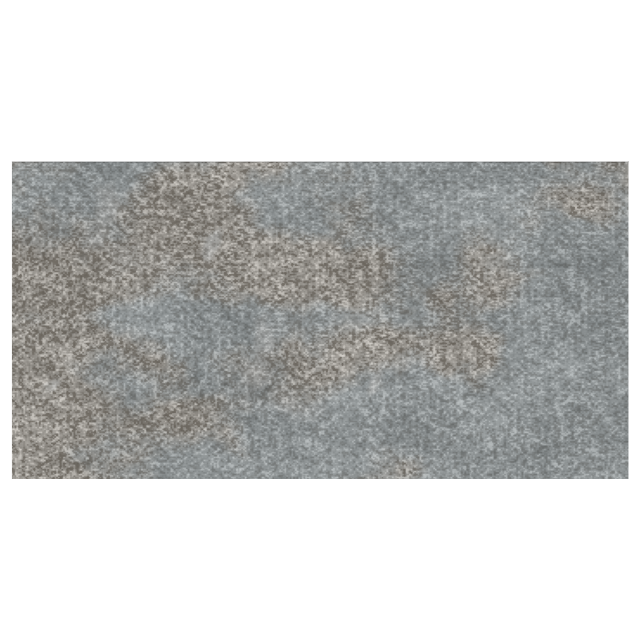
This texture is drawn by a Shadertoy shader. Its source:

```glsl
// A wide slab of weathered grey stone lying on a white ground.
// Layered value noise mixes warm and cool mineral patches, pale worn scars
// and a fine gritty grain that is coarser and browner in the warm areas.

const vec2 SLAB_MIN = vec2(0.0185, 0.2515);
const vec2 SLAB_MAX = vec2(0.9820, 0.7475);
const vec3 WHITE = vec3(1.0);
const vec3 WARM_STONE = vec3(0.580, 0.566, 0.542);
const vec3 COOL_STONE = vec3(0.558, 0.578, 0.582);
const vec3 PALE_STONE = vec3(0.665, 0.668, 0.662);
const vec3 BROWN_GRIT = vec3(0.425, 0.400, 0.365);

float hash(vec2 p) {
    return fract(sin(dot(p, vec2(127.1, 311.7))) * 43758.5453);
}

float valueNoise(vec2 p) {
    vec2 cell = floor(p);
    vec2 f = fract(p);
    f = f * f * (3.0 - 2.0 * f);
    float low = mix(hash(cell), hash(cell + vec2(1.0, 0.0)), f.x);
    float high = mix(hash(cell + vec2(0.0, 1.0)), hash(cell + vec2(1.0, 1.0)), f.x);
    return mix(low, high, f.y);
}

float fbm(vec2 p) {
    float sum = 0.0;
    float weight = 0.5;
    for (int i = 0; i < 5; i++) {
        sum += weight * valueNoise(p);
        p = mat2(1.6, 1.2, -1.2, 1.6) * p + 17.3;
        weight *= 0.5;
    }
    return sum / 0.96875;
}

// Signed distance to the slab outline, negative inside
float boxDistance(vec2 p, vec2 lower, vec2 upper) {
    vec2 d = abs(p - 0.5 * (lower + upper)) - 0.5 * (upper - lower);
    return length(max(d, 0.0)) + min(max(d.x, d.y), 0.0);
}

// Soft, ragged, leaning ellipse
float scar(vec2 p, vec2 centre, vec2 radii, float lean) {
    vec2 d = p - centre;
    d.x -= lean * d.y;
    float ragged = fbm(p * 34.0) - 0.5;
    return 1.0 - smoothstep(0.35, 1.25, length(d / radii) + 2.2 * ragged);
}

// Worn scars repeat along two staggered rows
float scars(vec2 p) {
    float cover = 0.0;
    for (int k = -1; k <= 1; k++) {
        float row = float(k);
        vec2 shift = vec2(0.25 * row, -0.225 * abs(row));
        cover = max(cover, 0.75 * scar(p, vec2(0.158, 0.660) + shift, vec2(0.024, 0.065), 0.25));
        cover = max(cover, 0.9 * scar(p, vec2(0.335, 0.622) + shift, vec2(0.014, 0.024), 0.35));
        cover = max(cover, 0.5 * scar(p, vec2(0.205, 0.590) + shift, vec2(0.055, 0.028), 0.0));
    }
    return cover;
}

// Share of cool stone: stronger to the right and along a level middle band
float coolness(vec2 p) {
    float patches = fbm(p * vec2(7.0, 9.0) + 3.7);
    float right = smoothstep(0.35, 0.85, p.x + 0.25 * (p.y - 0.5));
    float band = exp(-pow((p.y - 0.505) / 0.025, 2.0));
    float base = exp(-pow((p.y - 0.275) / 0.035, 2.0));
    float bias = 0.20 * right + 0.13 * band + 0.09 * base;
    return smoothstep(0.45, 0.69, patches + bias);
}

// Fine grain centred on zero, slightly wider than tall
float grit(vec2 p) {
    float coarse = valueNoise(p * vec2(190.0, 225.0)) - 0.5;
    float fine = valueNoise(p * vec2(370.0, 410.0) + 51.0) - 0.5;
    return 0.6 * coarse + 0.5 * fine;
}

vec3 stone(vec2 p) {
    float cool = coolness(p);
    float worn = scars(p);
    float clouds = fbm(p * vec2(9.0, 12.0) + 21.0) - 0.5;
    float mottle = fbm(p * vec2(48.0, 58.0) + 8.0) - 0.5;
    float grain = grit(p);

    // Broad colour patches
    vec3 colour = mix(WARM_STONE, COOL_STONE, cool);
    colour = mix(colour, PALE_STONE, 0.75 * worn);
    colour += 0.14 * clouds + 0.11 * mottle;

    // Pale and dark grit, with brown pits clustering in the warm stone
    float roughness = mix(0.36, 0.24, max(cool, worn));
    colour += roughness * grain;
    float pits = smoothstep(0.08, 0.24, -grain - 0.25 * clouds + 0.2 * mottle);
    colour = mix(colour, BROWN_GRIT, 0.5 * pits * (1.0 - 0.75 * cool) * (1.0 - 0.8 * worn));
    float flecks = smoothstep(0.12, 0.27, grain + 0.3 * mottle);
    return colour + 0.035 * flecks;
}

void mainImage(out vec4 fragColor, in vec2 fragCoord) {
    vec2 p = fragCoord / iResolution.xy;
    float pixel = 1.0 / min(iResolution.x, iResolution.y);
    float outline = boxDistance(p, SLAB_MIN, SLAB_MAX);

    // Thin shaded rim along the top of the slab
    float rim = smoothstep(SLAB_MAX.y - 0.003, SLAB_MAX.y, p.y);
    vec3 slab = stone(p) * (1.0 - 0.22 * rim);

    float inside = 1.0 - smoothstep(-0.5 * pixel, 0.5 * pixel, outline);
    fragColor = vec4(mix(WHITE, slab, inside), 1.0);
}
```
